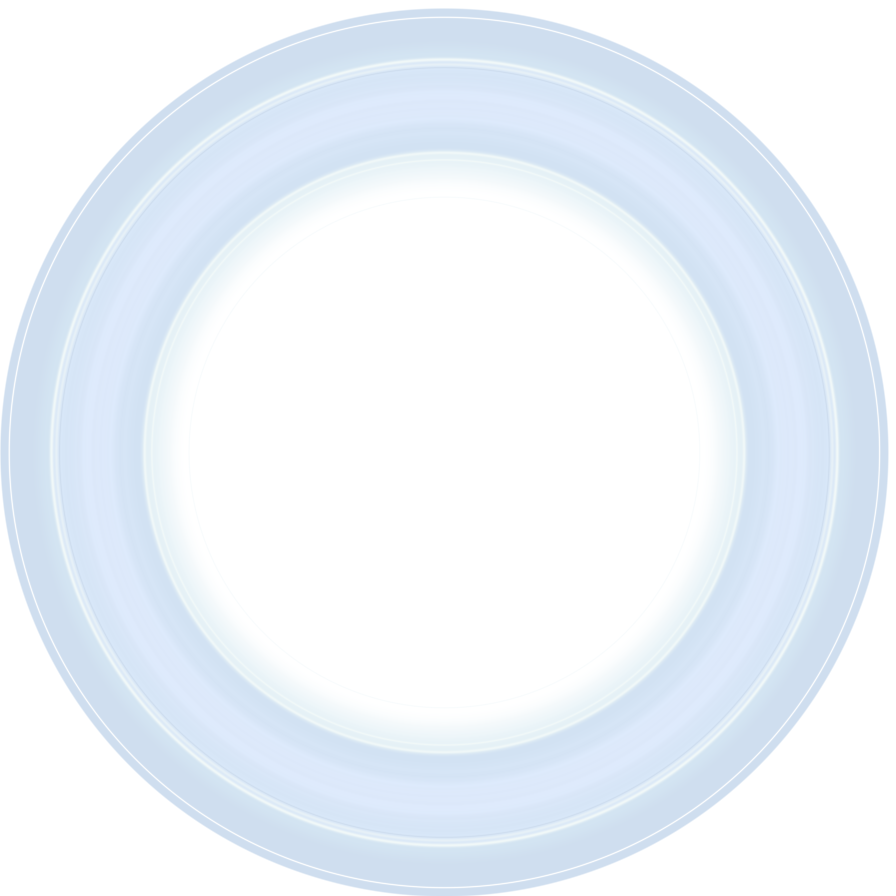
Reproduce this background procedurally as a WebGL 1 fragment shader.

```glsl
precision highp float;
uniform vec2 u_resolution;

const vec2 CENTER = vec2(0.496, 0.495);
const float DISC_RADIUS = 0.4955;
const float BRIGHT_RADIUS = 0.4385;
const float INNER_RADIUS = 0.3345;
const float HOLE_RADIUS = 0.287;

const vec3 WHITE = vec3(1.0);
const vec3 RIM_BLUE = vec3(0.812, 0.871, 0.937);
const vec3 RIM_TEAL = vec3(0.827, 0.894, 0.949);
const vec3 BAND_BLUE = vec3(0.839, 0.898, 0.965);
const vec3 LAVENDER = vec3(0.867, 0.914, 0.984);
const vec3 DEEP_BLUE = vec3(0.824, 0.886, 0.953);
const vec3 PALE_TEAL = vec3(0.898, 0.945, 0.965);
const vec3 CREAM = vec3(0.955, 0.98, 0.975);
const vec3 GROOVE = vec3(0.79, 0.85, 0.92);

// Soft ring line, widened to at least about one pixel
float ring(float r, float radius, float width, float px) {
  float w = max(width, 0.6 * px);
  float d = (r - radius) / w;
  return exp(-d * d) * min(1.0, width / w);
}

// Layered sines give fine concentric grooves
float grooves(float r) {
  float sum = 0.0;
  float frequency = 240.0;
  float amplitude = 0.5;
  for (int i = 0; i < 4; i++) {
    sum += amplitude * sin(r * frequency + float(i) * 1.9);
    frequency *= 1.83;
    amplitude *= 0.65;
  }
  return sum;
}

// Base colour from the hole out to the rim
vec3 bandColor(float r, float px) {
  vec3 fade = mix(WHITE, PALE_TEAL, smoothstep(HOLE_RADIUS, INNER_RADIUS, r));
  vec3 color = mix(fade, DEEP_BLUE, smoothstep(INNER_RADIUS - 0.001, INNER_RADIUS + 0.006, r));
  color = mix(color, BAND_BLUE, smoothstep(0.345, 0.358, r));
  color = mix(color, LAVENDER, smoothstep(0.360, 0.380, r));
  color = mix(color, BAND_BLUE, smoothstep(0.395, 0.426, r));
  color = mix(color, RIM_TEAL, smoothstep(BRIGHT_RADIUS - px, BRIGHT_RADIUS + px, r));
  return mix(color, RIM_BLUE, smoothstep(0.443, 0.462, r));
}

void main() {
  float scale = min(u_resolution.x, u_resolution.y);
  vec2 uv = (gl_FragCoord.xy - 0.5 * u_resolution) / scale + 0.5;
  float px = 1.0 / scale;
  float r = length(uv - CENTER);

  vec3 color = bandColor(r, px);

  // Grooves, strongest in the broad middle band
  float middle = smoothstep(0.336, 0.365, r) * (1.0 - smoothstep(0.425, 0.438, r));
  float innerZone = smoothstep(HOLE_RADIUS, 0.32, r) * (1.0 - smoothstep(0.33, 0.345, r));
  color += grooves(r) * (0.008 * middle + 0.004 * innerZone);

  // Bright and dark lines
  color = mix(color, CREAM, 0.9 * ring(r, BRIGHT_RADIUS, 0.0021, px));
  color = mix(color, CREAM, 0.55 * ring(r, BRIGHT_RADIUS - 0.0055, 0.002, px));
  color = mix(color, GROOVE, 0.6 * ring(r, 0.4295, 0.0008, px));
  color = mix(color, CREAM, 0.75 * ring(r, INNER_RADIUS, 0.0016, px));
  color = mix(color, CREAM, 0.7 * ring(r, 0.3265, 0.0011, px));
  color = mix(color, WHITE, 0.9 * ring(r, 0.4857, 0.0009, px));
  color = mix(color, PALE_TEAL, 0.25 * ring(r, 0.285, 0.0008, px));

  // White outside the disc
  color = mix(color, WHITE, smoothstep(-px, px, r - DISC_RADIUS));
  gl_FragColor = vec4(clamp(color, 0.0, 1.0), 1.0);
}
```
